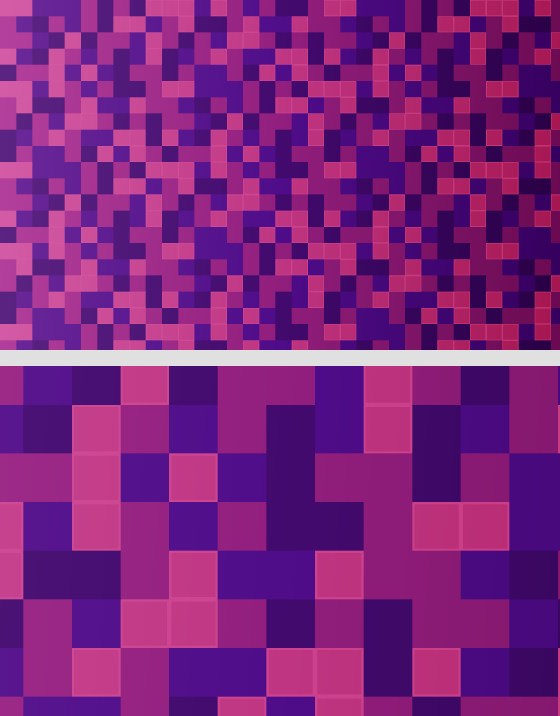
Top: the whole. Bottom: its middle third, enlarged.
This background is drawn by a WebGL 1 fragment shader. Its source:

```glsl
precision highp float;
// Half-drop mosaic of square cells in four tones, shaded from pink-violet at left to deep plum at right.

uniform vec2 u_resolution;

const float CELLS_DOWN = 21.6;   // cells in the canvas height
const float TILE = 10.0;         // cells per side of the repeating tile
const float DROP = 5.0;          // rows each next tile column is shifted
const float SEED = 3.7;
const float SEAM_WIDTH = 0.045;  // in cells
const float SEAM_LIGHT = 0.10;
const float SLANT = 0.04;        // vertical share of the shading
const int SAMPLES = 3;           // antialiasing grid per side

// Cumulative shares of the tones
const float DARK_END = 0.22;
const float VIOLET_END = 0.46;
const float MAGENTA_END = 0.75;

// Each tone at the left, centre and right
const vec3 DARK_L = vec3(0.36, 0.14, 0.51);
const vec3 DARK_C = vec3(0.26, 0.04, 0.43);
const vec3 DARK_R = vec3(0.16, 0.00, 0.27);
const vec3 VIOLET_L = vec3(0.42, 0.16, 0.60);
const vec3 VIOLET_C = vec3(0.31, 0.05, 0.54);
const vec3 VIOLET_R = vec3(0.21, 0.00, 0.37);
const vec3 MAGENTA_L = vec3(0.70, 0.25, 0.61);
const vec3 MAGENTA_C = vec3(0.57, 0.12, 0.49);
const vec3 MAGENTA_R = vec3(0.42, 0.04, 0.32);
const vec3 PINK_L = vec3(0.83, 0.36, 0.65);
const vec3 PINK_C = vec3(0.75, 0.21, 0.51);
const vec3 PINK_R = vec3(0.65, 0.09, 0.32);

float hash(vec2 p) {
  return fract(sin(dot(p, vec2(127.1, 311.7)) + SEED) * 43758.5453);
}

vec3 ramp(vec3 left, vec3 centre, vec3 right, float t) {
  return t < 0.5 ? mix(left, centre, 2.0 * t) : mix(centre, right, 2.0 * t - 1.0);
}

// Ranking the cells of a tile row keeps the tone shares even.
float toneValue(vec2 cell) {
  cell.y += DROP * floor(cell.x / TILE);
  cell = floor(mod(cell + 0.5, TILE));
  float own = hash(cell);
  float rank = 0.0;
  for (int i = 0; i < int(TILE); i++) {
    rank += 1.0 - step(own, hash(vec2(float(i), cell.y)));
  }
  return (rank + hash(cell.yx + 17.0)) / TILE;
}

vec3 mosaic(vec2 grid, float shade) {
  float tone = toneValue(floor(grid));
  if (tone < DARK_END) return ramp(DARK_L, DARK_C, DARK_R, shade);
  if (tone < VIOLET_END) return ramp(VIOLET_L, VIOLET_C, VIOLET_R, shade);
  if (tone < MAGENTA_END) return ramp(MAGENTA_L, MAGENTA_C, MAGENTA_R, shade);

  // Pink cells carry a faint light rim, clearer toward the dark side
  vec2 toEdge = 0.5 - abs(fract(grid) - 0.5);
  float rim = 1.0 - step(SEAM_WIDTH, min(toEdge.x, toEdge.y));
  return ramp(PINK_L, PINK_C, PINK_R, shade) + SEAM_LIGHT * rim * shade;
}

void main() {
  vec3 color = vec3(0.0);
  for (int j = 0; j < SAMPLES; j++) {
    for (int i = 0; i < SAMPLES; i++) {
      vec2 offset = (vec2(float(i), float(j)) + 0.5) / float(SAMPLES) - 0.5;
      vec2 uv = (gl_FragCoord.xy + offset) / u_resolution;
      float aspect = u_resolution.x / u_resolution.y;
      // Whole cells start at the upper left corner
      vec2 grid = vec2(uv.x * aspect, 1.0 - uv.y) * CELLS_DOWN;
      float shade = clamp(uv.x + SLANT * (0.5 - uv.y), 0.0, 1.0);
      color += mosaic(grid, shade);
    }
  }
  gl_FragColor = vec4(color / float(SAMPLES * SAMPLES), 1.0);
}
```
